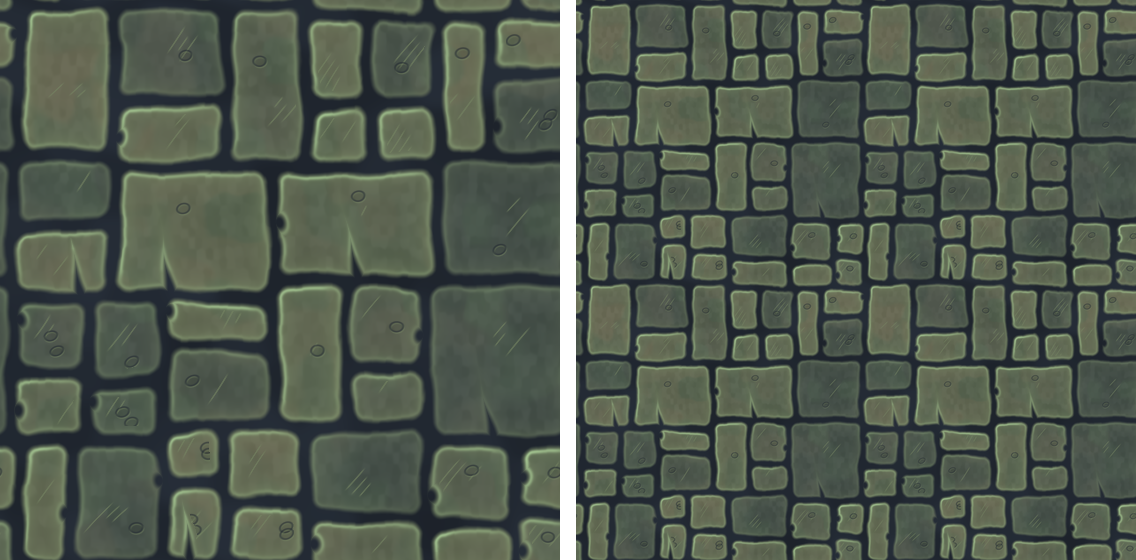
Left, the tile; right, the same tile 2 across and 2 down.
Write a three.js fragment shader that draws this texture.

```glsl
// Painted paving of irregular green-grey stone blocks with dark joints, seamless.
varying vec2 vUv;

const float TAU = 6.2831853;
const float GRID = 4.0;          // base blocks per side, must be even
const float JITTER = 0.27;       // shift of block edges, in blocks
const float SPLIT_CHANCE = 0.72;
const float SPLIT_LENGTH = 0.92; // only blocks longer than this are split
const float HALF_JOINT = 0.0105;
const float CORNER = 0.02;
const float WOBBLE = 0.0028;
const float SCRATCH_ANGLE = 0.92;

const vec3 JOINT = vec3(0.125, 0.150, 0.185);
const vec3 DARK_STONE = vec3(0.275, 0.315, 0.290);
const vec3 LIT_STONE = vec3(0.385, 0.408, 0.328);
const vec3 WARM = vec3(0.400, 0.370, 0.290);
const vec3 MOSS = vec3(0.310, 0.385, 0.315);
const vec3 HALO = vec3(0.460, 0.520, 0.385);
const vec3 RIM = vec3(0.610, 0.730, 0.540);

struct Stone { vec2 lo; vec2 hi; vec2 id; };

float hash(vec2 p, float seed) {
  return fract(sin(dot(vec3(p, seed), vec3(127.1, 311.7, 74.7))) * 43758.55);
}

vec2 hash2(vec2 p, float seed) {
  return vec2(hash(p, seed), hash(p, seed + 0.37));
}

vec2 turn(vec2 p, float a) {
  return vec2(cos(a) * p.x + sin(a) * p.y, cos(a) * p.y - sin(a) * p.x);
}

// Wrapping cellular noise, blended into soft brush dabs.
float dabs(vec2 uv, vec2 count, float seed) {
  vec2 p = uv * count, base = floor(p);
  float sum = 0.0, total = 0.0;
  for (int j = -1; j <= 1; j++)
    for (int i = -1; i <= 1; i++) {
      vec2 cell = base + vec2(i, j), id = mod(cell, count);
      vec2 away = cell + 0.2 + 0.6 * hash2(id, seed) - p;
      float weight = exp(-7.0 * dot(away, away));
      sum += weight * hash(id, seed + 5.0);
      total += weight;
    }
  return sum / total;
}

vec2 waves(vec2 uv) {
  vec2 a = sin(TAU * (uv.yx * vec2(4.0, 3.0) + uv * vec2(1.0, 2.0)));
  vec2 b = sin(TAU * (uv.yx * vec2(9.0, 8.0) - uv * vec2(3.0, 2.0) + 0.3));
  return a + 0.6 * b;
}

float shift(vec2 corner, float seed) {
  return JITTER * (2.0 * hash(mod(corner, GRID), seed) - 1.0);
}

// Joints run through alternate corners vertically and horizontally.
Stone blockAt(vec2 c) {
  bool even = mod(c.x + c.y, 2.0) < 0.5;
  vec2 X = vec2(1.0, 0.0), Y = vec2(0.0, 1.0);
  vec2 lo = c + vec2(shift(even ? c : c + Y, 1.0), shift(even ? c + X : c, 2.0));
  vec2 hi = c + 1.0 + vec2(shift(even ? c + 1.0 : c + X, 1.0),
                           shift(even ? c + Y : c + 1.0, 2.0));
  return Stone(lo, hi, mod(c, GRID));
}

Stone findStone(vec2 p) {
  Stone s = blockAt(floor(p));
  for (int j = -1; j <= 1; j++)
    for (int i = -1; i <= 1; i++) {
      Stone b = blockAt(floor(p) + vec2(i, j));
      if (all(greaterThanEqual(p, b.lo)) && all(lessThan(p, b.hi))) s = b;
    }
  for (int level = 0; level < 2; level++) {
    vec2 size = s.hi - s.lo;
    if (max(size.x, size.y) > SPLIT_LENGTH && hash(s.id, 3.0) < SPLIT_CHANCE) {
      vec2 axis = size.x > size.y ? vec2(1.0, 0.0) : vec2(0.0, 1.0);
      float cut = dot(axis, s.lo + size * mix(0.36, 0.64, hash(s.id, 4.0)));
      bool upper = dot(axis, p) > cut;
      if (upper) s.lo = mix(s.lo, vec2(cut), axis);
      else s.hi = mix(s.hi, vec2(cut), axis);
      s.id += upper ? vec2(5.3, 9.1) : vec2(11.7, 6.2);
    }
  }
  return s;
}

void main() {
  vec2 p = vUv + WOBBLE * waves(vUv);
  Stone s = findStone(p * GRID);
  vec2 local = p - 0.5 * (s.lo + s.hi) / GRID;
  vec2 extent = 0.5 * (s.hi - s.lo) / GRID - HALF_JOINT;
  float coarse = dabs(vUv, vec2(11.0), 1.0);
  float patchy = dabs(vUv, vec2(17.0, 14.0), 2.0);
  float fine = dabs(vUv, vec2(74.0, 52.0), 3.0);

  // Tapered, rounded outline with a side chip and a wedge crack.
  vec2 taper = 0.07 * (hash2(s.id, 6.0) - 0.5);
  vec2 q = abs(local) - extent - taper * local.yx + CORNER;
  float d = length(max(q, 0.0)) + min(max(q.x, q.y), 0.0) - CORNER;
  d += 0.005 * (patchy - 0.5) + 0.002 * (fine - 0.5);
  vec2 chip = extent * vec2(hash(s.id, 7.0) < 0.7 ? -1.0 : 1.0, 1.3 * hash(s.id, 8.0) - 0.65);
  if (hash(s.id, 9.0) < 0.4) d = max(d, 0.010 - length((local - chip) * vec2(1.0, 0.8)));
  float rise = (local.y + extent.y) / 0.045;
  float crackX = extent.x * (hash(s.id, 10.0) - 0.5) - 0.008 * rise;
  if (hash(s.id, 11.0) < 0.13) d = max(d, 0.009 * (1.0 - rise) - abs(local.x - crackX));
  float depth = max(-d, 0.0);

  // Stone body.
  float lit = smoothstep(0.22, 0.62, hash(s.id, 12.0));
  vec3 color = mix(DARK_STONE, LIT_STONE, lit);
  color = mix(color, WARM, 0.42 * smoothstep(0.45, 0.85, coarse) * (0.4 + 0.6 * lit));
  color = mix(color, MOSS, 0.45 * smoothstep(0.5, 0.9, patchy));
  color += 0.035 * (fine - 0.5) + 0.04 * (coarse - 0.5);

  // Broad edge glow and thin rim, strongest at the upper left.
  vec2 normal = sign(local) * smoothstep(-0.02, 0.01, q);
  float facing = 0.5 + 0.5 * dot(normal / max(length(normal), 0.3), vec2(-0.6, 0.8));
  color = mix(color, HALO, exp(-depth / 0.017) * mix(0.28, 0.72, lit));
  float band = (depth - 0.0055) / 0.0036;
  float rim = exp(-band * band) * (0.2 + 0.8 * facing * facing);
  color = mix(color, RIM, rim * mix(0.22, 0.95, lit) * (0.6 + 0.6 * patchy));

  // Parallel scratches.
  vec2 origin = 0.8 * extent * (hash2(s.id, 13.0) - 0.5);
  for (int i = 0; i < 4; i++) {
    float n = float(i), reach = mix(0.012, 0.04, hash(s.id, 14.0 + n));
    vec2 g = turn(local - origin, SCRATCH_ANGLE + 0.2 * (hash(s.id, 19.0) - 0.5));
    g -= vec2(0.04 * (hash(s.id, 24.0 + n) - 0.5), 0.013 * (n - 1.5));
    float mark = smoothstep(0.0022, 0.0004, abs(g.y)) * smoothstep(reach, reach * 0.5, abs(g.x));
    color = mix(color, HALO, mark * 0.6 * step(hash(s.id, 29.0 + n), 0.55) * step(0.012, depth));
  }

  // Oval pits, dark outline with a lit lower lip.
  for (int i = 0; i < 2; i++) {
    float n = float(i);
    vec2 e = local - 1.2 * extent * (hash2(s.id, 35.0 + n) - 0.5);
    float shown = step(hash(s.id, 40.0 + n), 0.42) * step(0.015, depth);
    float hole = length(turn(e, 0.35) / vec2(0.0115, 0.0085));
    float lip = length(turn(e + vec2(-0.001, 0.0025), 0.35) / vec2(0.0115, 0.0085));
    color = mix(color, HALO, shown * 0.45 * smoothstep(0.3, 0.0, abs(lip - 1.0)));
    color = mix(color, JOINT, shown * 0.55 * smoothstep(0.32, 0.0, abs(hole - 1.0)));
    color *= 1.0 - 0.08 * shown * smoothstep(1.0, 0.7, hole);
  }

  // Soft dark joints.
  vec3 joint = JOINT * (0.9 + 0.3 * coarse);
  gl_FragColor = vec4(mix(joint, color, smoothstep(0.0055, -0.0055, d)), 1.0);
}
```
